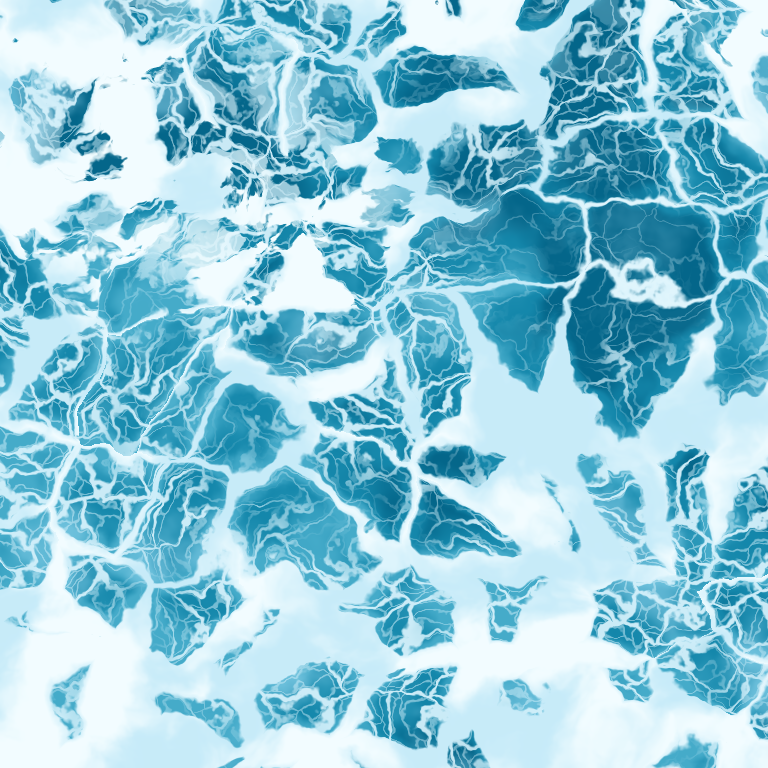
This texture is drawn by a three.js fragment shader. Its source:

```glsl
// Sea foam seen from above: white froth torn open into veined pools of turquoise water.
varying vec2 vUv;

const vec3 DEEP_WATER = vec3(0.015, 0.40, 0.54);
const vec3 MID_WATER = vec3(0.08, 0.53, 0.67);
const vec3 LIGHT_WATER = vec3(0.27, 0.67, 0.79);
const vec3 MILKY_WATER = vec3(0.53, 0.81, 0.91);
const vec3 PALE_FOAM = vec3(0.75, 0.91, 0.97);
const vec3 BRIGHT_FOAM = vec3(0.95, 0.99, 1.0);

const vec2 HOLE_SCALE = vec2(7.0, 8.5);
const vec2 VEIN_SCALE = vec2(17.0, 21.0);
const vec2 THREAD_SCALE = vec2(38.0, 46.0);
const vec2 SPRAY_SCALE = vec2(17.0, 23.0);
const float SWIRL = 0.17;
const float RIPPLE = 0.045;
const float CLOSED_RIM = 0.42;
const float OPEN_RIM = 0.012;

vec2 hash2(vec2 p) {
  vec3 h = fract(vec3(p.xyx) * vec3(0.1031, 0.1030, 0.0973));
  h += dot(h, h.yzx + 33.33);
  return fract((h.xx + h.yz) * h.zy);
}

float noise(vec2 p) {
  vec2 i = floor(p);
  vec2 f = fract(p);
  f = f * f * (3.0 - 2.0 * f);
  float low = mix(hash2(i).x, hash2(i + vec2(1.0, 0.0)).x, f.x);
  float high = mix(hash2(i + vec2(0.0, 1.0)).x, hash2(i + 1.0).x, f.x);
  return mix(low, high, f.y);
}

float fbm(vec2 p) {
  float sum = 0.0;
  float amplitude = 0.5;
  for (int i = 0; i < 5; i++) {
    sum += amplitude * noise(p);
    p = mat2(1.6, 1.2, -1.2, 1.6) * p + 7.3;
    amplitude *= 0.5;
  }
  return sum;
}

vec2 fbm2(vec2 p) {
  return vec2(fbm(p), fbm(p + 41.7)) - 0.5;
}

// Voronoi cells: x is the distance to the nearest border, y a random value per cell.
vec2 cells(vec2 p) {
  vec2 base = floor(p);
  vec2 f = fract(p);
  vec2 nearCell = vec2(0.0);
  vec2 nearOffset = vec2(0.0);
  float nearest = 8.0;
  for (int y = -1; y <= 1; y++) for (int x = -1; x <= 1; x++) {
    vec2 cell = vec2(float(x), float(y));
    vec2 offset = cell + hash2(base + cell + 60.0) - f;
    float d = dot(offset, offset);
    if (d < nearest) { nearest = d; nearCell = cell; nearOffset = offset; }
  }
  float border = 8.0;
  for (int y = -2; y <= 2; y++) for (int x = -2; x <= 2; x++) {
    vec2 cell = nearCell + vec2(float(x), float(y));
    vec2 offset = cell + hash2(base + cell + 60.0) - f;
    vec2 gap = offset - nearOffset;
    if (dot(gap, gap) > 0.0001)
      border = min(border, dot(0.5 * (offset + nearOffset), normalize(gap)));
  }
  return vec2(border, hash2(base + nearCell + 91.0).y);
}

float pool(vec2 p, vec2 centre, vec2 radius) {
  vec2 d = (p - centre) / radius;
  return exp(-dot(d, d));
}

void main() {
  vec2 p = vUv;
  vec2 ripple = fbm2(p * 17.0 + 5.0);
  vec2 q = p + SWIRL * fbm2(p * 4.0 + 13.0) + RIPPLE * ripple;

  // Broad layout: where the froth opens into pools
  float sea = pool(q, vec2(0.82, 0.70), vec2(0.31, 0.22));
  float open = sea + pool(q, vec2(0.32, 0.90), vec2(0.23, 0.11));
  open += pool(q, vec2(0.11, 0.47), vec2(0.20, 0.15));
  open += 0.9 * pool(q, vec2(0.31, 0.28), vec2(0.14, 0.14));
  open += 0.8 * pool(q, vec2(0.52, 0.36), vec2(0.12, 0.16));
  open += pool(q, vec2(0.93, 0.18), vec2(0.19, 0.19));
  open += 0.8 * pool(q, vec2(0.42, 0.02), vec2(0.19, 0.09));
  open += 0.12 + 1.3 * (fbm(q * 5.0 + 29.0) - 0.5);

  // Rounded holes, each cell closing by a different amount
  vec2 hole = cells(q * HOLE_SCALE);
  float rim = mix(CLOSED_RIM, OPEN_RIM, smoothstep(0.0, 0.85, open));
  float inside = hole.x - rim - 0.10 * (hole.y - 0.5) * (1.0 - sea);
  float water = smoothstep(0.0, 0.035, inside);

  // Ragged spray across the upper waters
  float spray = 0.45 * smoothstep(0.5, 0.75, p.y) + pool(q, vec2(0.38, 0.72), vec2(0.25, 0.16));
  float flecks = fbm(q * SPRAY_SCALE + 3.0);
  float tear = flecks - mix(0.78, 0.50, min(spray, 1.0));
  water = max(water, smoothstep(0.0, 0.045, tear));
  water *= 1.0 - 0.8 * (1.0 - sea) * min(spray, 1.0) * smoothstep(0.52, 0.60, fbm(q * 25.0 + 51.0));

  // Veins and finer threads of foam lying on the water
  float patchiness = fbm(p * 6.0 + 71.0);
  float lace = smoothstep(0.32, 0.60, patchiness + 0.08 - 0.12 * sea);
  float veinWidth = mix(0.015, 0.085, lace) * (0.5 + noise(p * 30.0));
  float vein = 1.0 - smoothstep(veinWidth * 0.4, veinWidth + 0.035, cells(q * VEIN_SCALE + ripple).x);
  float thread = 1.0 - smoothstep(0.02, 0.11, cells(q * THREAD_SCALE + 1.5 * ripple).x);
  float veil = max(vein * mix(0.25, 0.95, lace), 0.5 * thread * lace);

  // Water deepens away from the froth and turns milky in drifts
  float depth = 0.5 + 1.8 * (fbm(p * 5.0 + 83.0) - 0.5) + 0.35 * sea - 0.12 * (1.0 - p.y);
  depth += 0.25 * smoothstep(0.02, 0.2, inside) - 0.1;
  vec3 waterColor = mix(LIGHT_WATER, MID_WATER, smoothstep(0.15, 0.5, depth));
  waterColor = mix(waterColor, DEEP_WATER, smoothstep(0.5, 0.85, depth));
  float milk = smoothstep(0.52, 0.72, fbm(p * 7.0 + 19.0)) * (1.0 - 0.6 * sea);
  waterColor = mix(waterColor, MILKY_WATER, 0.6 * milk);

  // Froth is bright in thick banks and bluish where it thins
  float thin = smoothstep(0.42, 0.68, fbm(q * 9.0 + 37.0) + 0.10 * smoothstep(0.2, 0.8, open));
  thin = max(thin, 0.6 * smoothstep(-0.06, 0.02, inside));
  vec3 foamColor = mix(BRIGHT_FOAM, PALE_FOAM, 0.85 * thin);

  waterColor = mix(waterColor, mix(PALE_FOAM, BRIGHT_FOAM, 0.4), veil);
  gl_FragColor = vec4(mix(foamColor, waterColor, water), 1.0);
}
```
